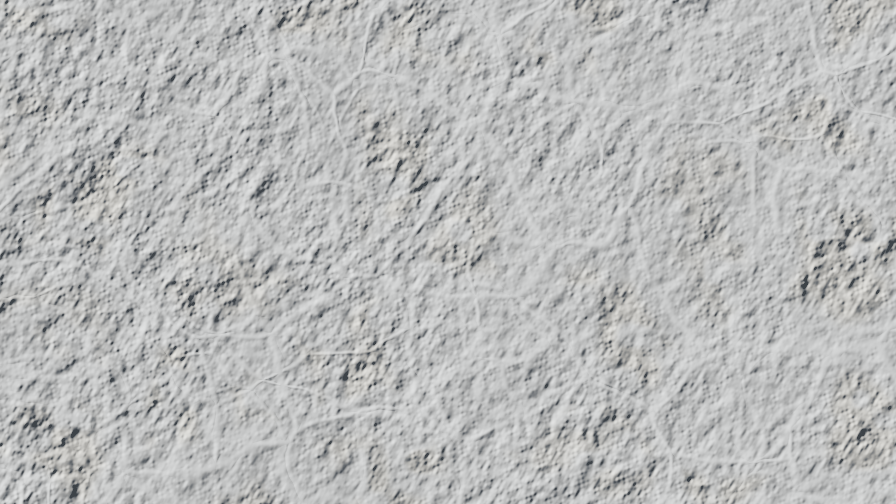
Give the GLSL for this texture, as a Shadertoy shader.

```glsl
const vec2  LIGHT = vec2(-0.8, 0.6);       // direction towards the sun
const float RELIEF_STEP = 0.0028;          // spacing of the two height samples
const float CONTRAST = 0.86;
const float GRAIN_SCALE = 13.0;            // cells per canvas height, coarsest octave
const float GRAIN_STRETCH = 0.82;          // elongation across the light
const float GRAIN_SLOPES[5] = float[5](0.16, 0.3, 0.5, 0.7, 0.7);
const float VEIN_SCALE = 3.8;
const float VEIN_WIDTH = 0.0075;
const float VEIN_HEIGHT = 0.0085;
const float VEIN_PALENESS = 0.75;
const float PIT_DEPTH = 0.007;
const float PIT_DULLNESS = 0.55;
const float BRIGHTEST = 0.912;             // tone curve: BRIGHTEST - FALLOFF * exp(-CURVE * light)
const float FALLOFF = 0.167;
const float CURVE = 0.43;
const vec3  SHADOW_TINT = vec3(-0.016, 0.0, 0.020);
const vec3  SALT_TINT = vec3(-0.003, 0.001, 0.001);
const vec3  PIT_TINT = vec3(0.010, 0.002, -0.012);

float hash(vec2 p) {
    vec3 q = fract(vec3(p.xyx) * 0.1031);
    q += dot(q, q.yzx + 33.33);
    return fract((q.x + q.y) * q.z);
}

vec2 hash2(vec2 p) {
    return vec2(hash(p), hash(p + 71.7));
}

float noise(vec2 p) {
    vec2 i = floor(p), f = fract(p);
    f = f * f * (3.0 - 2.0 * f);
    return mix(mix(hash(i), hash(i + vec2(1, 0)), f.x),
               mix(hash(i + vec2(0, 1)), hash(i + vec2(1, 1)), f.x), f.y);
}

vec2 noise2(vec2 p) {
    return vec2(noise(p), noise(p + 37.4)) - 0.5;
}

mat2 rotation(float a) {
    return mat2(cos(a), sin(a), -sin(a), cos(a));
}

// Distance to the nearest cell border, and a random value of the cell
vec2 cellBorder(vec2 p) {
    vec2 base = floor(p), nearest = vec2(0), id = vec2(0);
    vec2 offsets[9];
    float best = 1e3;
    for (int i = 0; i < 9; i++) {
        vec2 cell = base + vec2(i % 3 - 1, i / 3 - 1);
        offsets[i] = cell + 0.15 + 0.7 * hash2(cell) - p;
        float d = dot(offsets[i], offsets[i]);
        if (d < best) {
            best = d; nearest = offsets[i]; id = cell;
        }
    }
    float border = 1.0;
    for (int i = 0; i < 9; i++) {
        vec2 across = offsets[i] - nearest;
        if (dot(across, across) > 1e-4)
            border = min(border, dot(0.5 * (offsets[i] + nearest), normalize(across)));
    }
    return vec2(border, hash(id + 13.1));
}

// Raised veins in x, hollows between them in y
vec2 veinsAndPits(vec2 p) {
    vec2 q = p + 0.14 * noise2(p * 4.0) + 0.035 * noise2(p * 13.0) + 0.006 * noise2(p * 50.0);
    float veins = 0.0, pits = 0.0;
    for (int i = 0; i < 3; i++) {
        float k = float(i);
        float scale = VEIN_SCALE * (1.0 + 0.4 * k);
        vec2 border = cellBorder(rotation(0.5 + 1.1 * k) * q * scale + 19.0 * k);
        float width = VEIN_WIDTH * (0.6 + 0.7 * noise(p * 9.0 + 7.0 * k));
        float d = border.x / scale / width;
        float broken = smoothstep(0.22, 0.62, noise(p * 4.5 + 11.0 * k));
        veins = max(veins, exp(-d * d) * broken * (1.0 - 0.12 * k));
        if (i == 0) {
            float patches = smoothstep(0.25, 0.65, noise(p * 24.0 + 5.0));
            pits = smoothstep(0.1, 0.27, border.x) * smoothstep(0.3, 0.6, border.y) * patches;
        }
    }
    return vec2(veins, pits);
}

float grain(vec2 p) {
    vec2 q = vec2(dot(p, vec2(0.8, -0.6)), GRAIN_STRETCH * dot(p, vec2(0.6, 0.8)));
    float scale = GRAIN_SCALE, sum = 0.0;
    for (int i = 0; i < 5; i++) {
        q = rotation(0.6) * q + 3.7;
        sum += GRAIN_SLOPES[i] * noise(q * scale) / (0.39 * scale);
        scale *= 1.9;
    }
    return sum;
}

void mainImage(out vec4 fragColor, in vec2 fragCoord) {
    vec2 p = fragCoord / iResolution.y;
    vec2 uv = fragCoord / iResolution.xy;
    vec2 towardsSun = p + LIGHT * RELIEF_STEP;

    // Relief: slopes that face the sun are bright
    vec2 form = veinsAndPits(p);
    vec2 drop = (form - veinsAndPits(towardsSun)) / RELIEF_STEP;
    float grainSlope = (grain(p) - grain(towardsSun)) / RELIEF_STEP;
    float roughness = 0.7 + 0.6 * noise(p * 6.0 + 43.0) + 0.4 * form.y - 0.45 * form.x;
    float light = grainSlope * roughness + VEIN_HEIGHT * drop.x - PIT_DEPTH * drop.y;

    // Pale veins, dull hollows, softer and brighter towards the right
    light *= CONTRAST * mix(1.1, 0.88, uv.x);
    light += VEIN_PALENESS * form.x - PIT_DULLNESS * form.y + 0.3 * (uv.x - 0.5) - 0.06;

    // Tone and colour
    float tone = clamp(BRIGHTEST - FALLOFF * exp(-CURVE * light), 0.26, 0.9);
    float shadow = 1.0 - smoothstep(0.35, 0.68, tone);
    vec3 color = tone + SALT_TINT + SHADOW_TINT * shadow + PIT_TINT * form.y * (1.0 - shadow);
    fragColor = vec4(color, 1.0);
}
```
